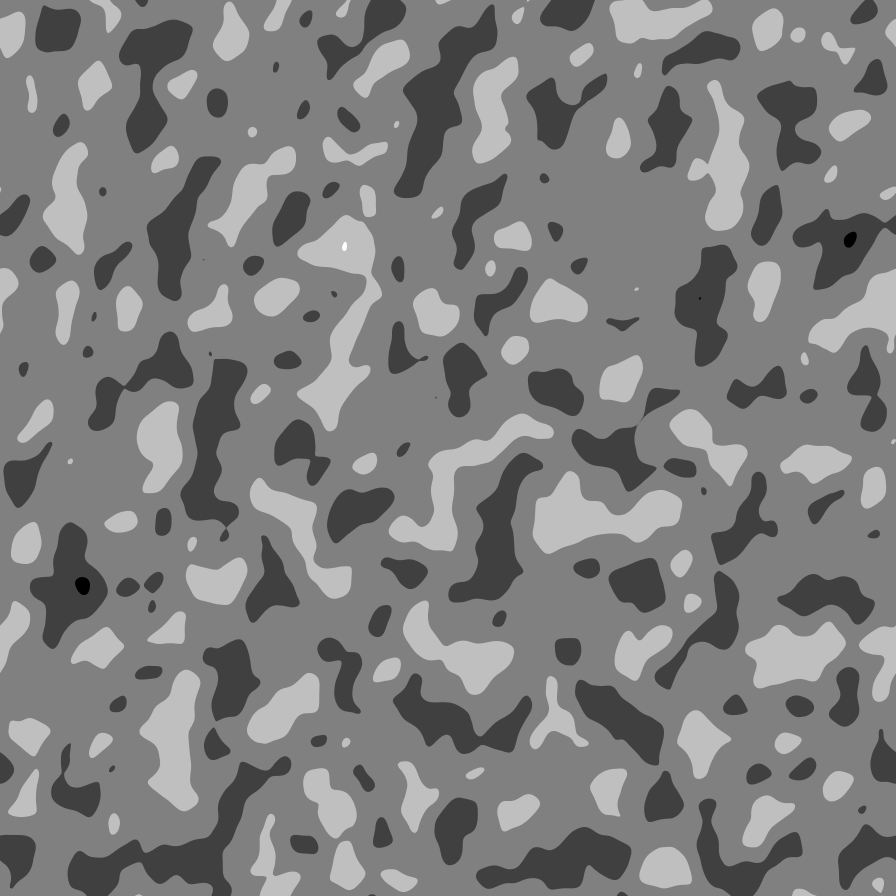
Give the GLSL for this pattern, as a Shadertoy shader.

```glsl
const vec2 CELLS = vec2(15.0, 13.0);   // coarse lattice cells across the canvas
const float LEAN = 0.16;               // patches tilt slightly to the right
const float TONE_STEP = 0.25;          // distance between neighbouring greys

float hash(vec2 cell, float seed) {
    vec3 q = fract(vec3(cell.xyx + seed * 17.3) * vec3(0.1031, 0.1030, 0.0973));
    q += dot(q, q.yzx + 33.33);
    return fract((q.x + q.y) * q.z);
}

// Contribution of one lattice corner: unit gradient dotted with the offset.
float corner(vec2 cell, vec2 offset, float period, float seed) {
    float angle = 6.2831853 * hash(vec2(mod(cell.x, period), cell.y), seed);
    return dot(vec2(cos(angle), sin(angle)), offset);
}

// Gradient noise that wraps horizontally after a whole number of cells.
float gradientNoise(vec2 p, float period, float seed) {
    vec2 cell = floor(p);
    vec2 f = p - cell;
    vec2 fade = f * f * f * (f * (f * 6.0 - 15.0) + 10.0);
    vec2 e = vec2(1.0, 0.0);
    float low = mix(corner(cell, f, period, seed),
                    corner(cell + e.xy, f - e.xy, period, seed), fade.x);
    float high = mix(corner(cell + e.yx, f - e.yx, period, seed),
                     corner(cell + e.xx, f - e.xx, period, seed), fade.x);
    return mix(low, high, fade.y);
}

// Two octaves: broad patches plus a finer wobble of their outlines.
float patchField(vec2 p, float period) {
    float sum = 0.0;
    float amplitude = 1.0;
    float scale = 1.0;
    for (int octave = 0; octave < 2; octave++) {
        sum += amplitude * gradientNoise(p * scale, period * scale, float(octave) + 3.0);
        amplitude *= 0.5;
        scale *= 2.0;
    }
    return sum;
}

// Rounds a value to five greys, blending over one pixel at each border.
float posterize(float value, float pixelWidth) {
    float tone = 0.0;
    for (int i = 0; i < 4; i++) {
        float border = (float(i) + 0.5) * TONE_STEP;
        tone += TONE_STEP * clamp((value - border) / pixelWidth + 0.5, 0.0, 1.0);
    }
    return tone;
}

void mainImage(out vec4 fragColor, in vec2 fragCoord) {
    vec2 uv = fragCoord / iResolution.xy;
    vec2 p = uv * CELLS;
    p.x -= LEAN * p.y;

    float value = 0.492 + 0.5 * patchField(p, CELLS.x);
    float pixelWidth = max(length(vec2(dFdx(value), dFdy(value))), 1e-5);

    fragColor = vec4(vec3(posterize(value, pixelWidth)), 1.0);
}
```
